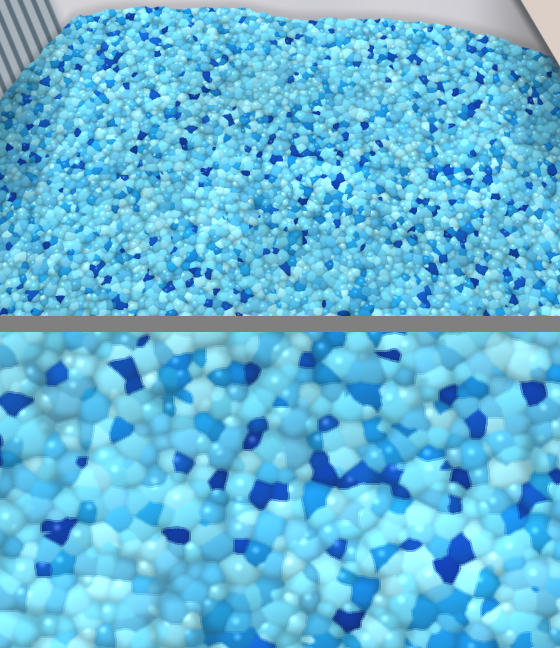
Top, the full canvas; bottom, a detail of the centre.
Give the GLSL for this texture, as a Shadertoy shader.

```glsl
// A bed of cyan and blue crystal granules heaped in a pale tray.
// Grains are jittered, stretched cells that overlap by random height;
// the tray wall, slanted bars and corner panel are simple shapes.

float hash(vec2 p) {
    vec3 q = fract(p.xyx * vec3(0.1031, 0.1030, 0.0973));
    q += dot(q, q.yzx + 33.33);
    return fract((q.x + q.y) * q.z);
}

float noise(vec2 p) {
    vec2 i = floor(p), f = fract(p);
    f = f * f * (3.0 - 2.0 * f);
    return mix(mix(hash(i), hash(i + vec2(1, 0)), f.x),
               mix(hash(i + vec2(0, 1)), hash(i + vec2(1, 1)), f.x), f.y);
}

// Colour of one granule, chosen by weighted chance
vec3 grainColour(vec2 id) {
    float pick = hash(id + 71.3);
    float tint = hash(id + 19.7);
    vec3 pale = mix(vec3(0.42, 0.84, 0.96), vec3(0.66, 0.94, 0.99), tint * tint);
    vec3 middle = mix(vec3(0.24, 0.69, 0.90), vec3(0.44, 0.79, 0.93), tint);
    vec3 blue = mix(vec3(0.05, 0.48, 0.83), vec3(0.12, 0.64, 0.89), tint);
    vec3 deep = mix(vec3(0.02, 0.17, 0.60), vec3(0.04, 0.36, 0.80), tint);
    pick += 0.10 * (noise(id * 0.13) - 0.5);
    if (pick < 0.57) return pale;
    if (pick < 0.85) return middle;
    return pick < 0.945 ? blue : deep;
}

// Topmost of the overlapping grains around q, with its shading
vec3 grains(vec2 q) {
    vec2 cell = floor(q), topId = cell, topOffset = vec2(0);
    float best = -9.0, topDist = 1.0;
    for (int j = -2; j <= 2; j++)
    for (int i = -2; i <= 2; i++) {
        vec2 id = cell + vec2(i, j);
        vec2 centre = id + vec2(hash(id), hash(id + 37.1));
        vec2 d = q - centre;
        float turn = 6.283 * hash(id + 53.9);
        vec2 r = mat2(cos(turn), -sin(turn), sin(turn), cos(turn)) * d;
        r.x *= mix(0.75, 1.1, hash(id + 11.4));
        // Blend of round and box distance gives blunt corners
        float dist = mix(length(r), max(abs(r.x) + 0.3 * r.y, abs(r.y)), 0.45);
        float score = 0.55 * hash(id + 91.2) - dist;
        if (score > best) {
            best = score;
            topDist = dist;
            topId = id;
            topOffset = d;
        }
    }
    float light = 1.0 + 0.12 * topOffset.y - 0.05 * topOffset.x;
    light += 0.16 * (hash(topId + 5.5) - 0.5);
    light *= 1.0 - 0.24 * smoothstep(0.05, -0.55, best);
    vec3 colour = grainColour(topId) * light;
    // Wet highlight on some grains
    float glint = smoothstep(0.28, 0.05, length(topOffset - vec2(-0.12, 0.2)));
    return colour + 0.22 * glint * step(0.72, hash(topId + 63.0));
}

// Height of the back edge of the heap
float heapEdge(float x) {
    float left = max(0.44 - x, 0.0), right = max(x - 1.15, 0.0);
    float top = 0.975 - 0.035 * smoothstep(0.72, 0.96, x)
              - 0.8 * left * left - 0.34 * right * right;
    return min(top, 0.69 + 1.1 * x);
}

vec3 tray(vec2 p) {
    vec3 wall = mix(vec3(0.80, 0.80, 0.83), vec3(0.87, 0.86, 0.87), noise(p * 4.0));
    wall *= 1.0 - 0.30 * smoothstep(1.45, 1.72, p.x);
    // Slanted bars on the left
    float slant = p.x - 0.42 * (1.0 - p.y);
    float stripe = abs(fract(slant / 0.042) - 0.5);
    vec3 bars = mix(vec3(0.36, 0.43, 0.48), vec3(0.66, 0.70, 0.73),
                    smoothstep(0.12, 0.28, stripe));
    wall = mix(bars, wall, smoothstep(0.16, 0.21, slant + 0.02));
    // Contact shadow where the wall meets the heap
    return wall * (1.0 - 0.14 * smoothstep(0.04, 0.0, p.y - heapEdge(p.x)));
}

vec3 scene(vec2 p) {
    // Grains shrink a little with distance
    vec2 q = vec2((p.x - 0.89) * (1.0 + 0.18 * p.y), p.y * (1.0 + 0.16 * p.y));
    vec3 heap = grains(q * 46.0 + 80.0);

    // Broad light, pale dust and shaded sides
    float broad = noise(p * 4.5 + 8.0) * 0.6 + noise(p * 11.0) * 0.4;
    heap *= 0.90 + 0.22 * broad;
    heap = mix(heap, vec3(0.55, 0.84, 0.93), 0.10);
    float side = smoothstep(0.28, 0.0, p.x) * smoothstep(0.15, 0.75, p.y);
    side += smoothstep(1.52, 1.78, p.x) * smoothstep(0.15, 0.8, p.y);
    heap = mix(heap, heap * vec3(0.52, 0.60, 0.64), min(side, 1.0) * 0.8);

    float wobble = 0.014 * (noise(p * 48.0) - 0.5);
    float aboveHeap = smoothstep(-0.002, 0.002, p.y - heapEdge(p.x) - wobble);
    vec3 colour = mix(heap, tray(p), aboveHeap);

    // Cream corner panel with a dark lower edge
    float panel = dot(p - vec2(1.648, 1.0), normalize(vec2(0.22, 0.13)));
    colour = mix(colour, vec3(0.29, 0.31, 0.33), 0.75 * smoothstep(-0.035, -0.004, panel));
    return mix(colour, vec3(0.86, 0.81, 0.78), smoothstep(-0.002, 0.002, panel));
}

void mainImage(out vec4 fragColor, in vec2 fragCoord) {
    vec2 p = fragCoord / iResolution.y;
    vec3 sum = vec3(0);
    // Four spread samples soften the grain edges
    for (int k = 0; k < 4; k++) {
        vec2 shift = vec2(k & 1, k >> 1) - 0.5;
        sum += scene(p + shift * 0.0022);
    }
    fragColor = vec4(clamp(sum * 0.25, 0.0, 1.0), 1.0);
}
```
